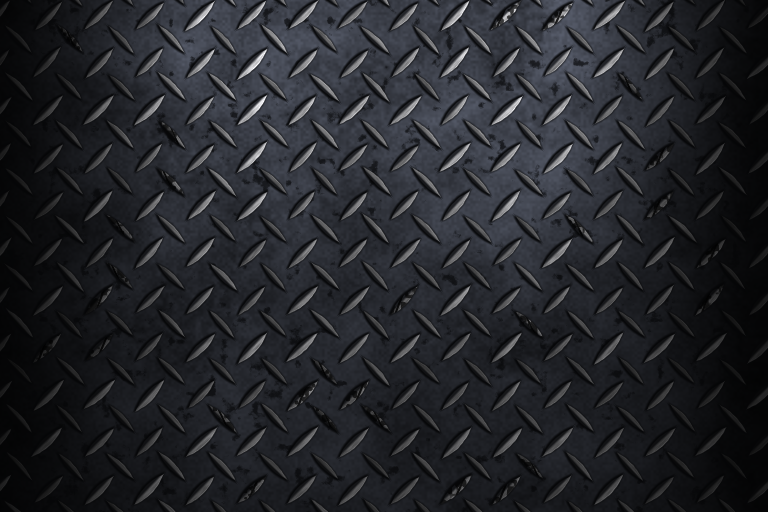
Give the GLSL for this texture, as a WebGL 2 fragment shader.

```glsl
#version 300 es
precision highp float;
// Dark steel tread plate: two interleaved lattices of lens-shaped lugs, leaning
// in opposite directions, over a mottled bluish base. Each lug is a distance
// function with a lit facet, groove and hashed wear; a soft lamp shines from above.
uniform vec2 u_resolution;
out vec4 outColor;

const vec2 PITCH = vec2(0.0996, 0.0926); // lattice spacing, canvas height = 1
const vec3 STEEL = vec3(0.245, 0.26, 0.30);
const vec3 SHADOW = vec3(0.018, 0.020, 0.025);
const vec3 FACET = vec3(0.66, 0.66, 0.67);
const vec3 DARK_FACET = vec3(0.12, 0.125, 0.14);

float hash(vec2 p) {
  return fract(sin(dot(p, vec2(127.1, 311.7))) * 43758.5453);
}

float noise(vec2 p) {
  vec2 i = floor(p), f = fract(p);
  f = f * f * (3.0 - 2.0 * f);
  return mix(mix(hash(i), hash(i + vec2(1, 0)), f.x),
             mix(hash(i + vec2(0, 1)), hash(i + vec2(1, 1)), f.x), f.y);
}

float fbm(vec2 p) {
  float sum = 0.0, gain = 0.5;
  for (int i = 0; i < 5; i++) {
    sum += gain * noise(p);
    p = p * 2.03 + 17.3;
    gain *= 0.5;
  }
  return sum;
}

// Lens with its long axis on x: two arcs meeting in sharp tips.
float lensDistance(vec2 p, vec2 halfSize) {
  float radius = dot(halfSize, halfSize) / (2.0 * halfSize.y);
  return length(vec2(p.x, abs(p.y) + radius - halfSize.y)) - radius;
}

float fill(float d, float softness) {
  return 1.0 - smoothstep(-softness, softness, d);
}

// Lamp: falls off at both sides and downward, with two brighter pools on top.
float lampLight(vec2 uv) {
  float side = smoothstep(-0.08, 0.62, 1.0 - abs(2.0 * uv.x - 1.0));
  float height = mix(0.42, 0.95, smoothstep(-0.1, 1.0, uv.y));
  vec2 pool = vec2(abs(uv.x - 0.49) - 0.2, uv.y - 0.92) / vec2(0.16, 0.35);
  return side * (height + 0.28 * exp(-dot(pool, pool))) + 0.07;
}

vec3 plateColor(vec2 p, float light) {
  float mottle = fbm(p * 9.0);
  float grain = noise(p * 190.0) - 0.5;
  float pits = smoothstep(0.62, 0.78, fbm(p * 48.0 + 5.0));
  float stain = smoothstep(0.48, 0.68, fbm(p * 6.0 + 31.0));
  vec3 color = STEEL * light * (0.55 + 0.75 * mottle + 0.22 * grain);
  color *= 1.0 - 0.3 * stain * noise(p * 90.0);
  return mix(color, SHADOW, 0.65 * pits);
}

// Draws one lattice of lugs; litSide is the sign of the bright flank.
vec3 addLugs(vec3 color, vec2 p, vec2 origin, float angle, vec2 halfSize,
             float litSide, float gain, float light, float pixel) {
  vec2 cell = (p - origin) / PITCH;
  vec2 id = floor(cell + 0.5);
  vec2 seed = id + 40.0 * litSide;
  float variety = hash(seed), worn = step(0.91, hash(seed + 7.7));
  vec2 jitter = vec2(hash(seed + 2.3), hash(seed + 4.1)) - 0.5;
  vec2 local = (cell - id) * PITCH - jitter * 0.004;
  angle += (hash(seed + 9.2) - 0.5) * 0.09;
  float c = cos(angle), s = sin(angle);
  local = vec2(c * local.x + s * local.y, c * local.y - s * local.x);
  halfSize *= 0.94 + 0.12 * variety;
  float rough = (noise(p * 130.0) - 0.5) * 0.0012;
  float d = lensDistance(local, halfSize) + rough;

  // Groove and shadow on the flank away from the lamp
  vec2 shadowPoint = local + vec2(0.0, litSide * 0.0028);
  float shadowDistance = lensDistance(shadowPoint, halfSize);
  color = mix(color, SHADOW, 0.85 * fill(shadowDistance - 0.0015, 0.0028));
  color = mix(color, SHADOW, 0.55 * fill(d - 0.0018, 0.0025));

  // Faceted top with a polished rim
  float across = local.y * litSide / halfSize.y;
  float facet = smoothstep(-0.55, 0.15, across);
  float along = local.x / halfSize.x;
  float polish = 0.62 + 0.3 * variety + 0.14 * along;
  polish *= 0.75 + 0.5 * fbm(vec2(local.x * 60.0, local.y * 260.0) + seed * 3.1);
  float rim = fill(abs(d + 0.0011) - 0.0003, 0.0007 + pixel * 0.4);
  vec3 metal = mix(DARK_FACET, FACET * polish, facet);
  metal += 0.2 * rim * facet * max(1.0 - along * along, 0.0);

  // Occasional dents and scraped patches
  float dent = fill(abs(along + 0.5 * across - jitter.x) - 0.14, 0.08);
  float scrape = smoothstep(0.4, 0.65, noise(p * 150.0));
  metal *= 1.0 - worn * max(0.85 * dent, 0.7 * scrape);
  metal *= gain * (0.12 + 0.88 * light);
  return mix(color, metal, fill(d, pixel * 0.7));
}

void main() {
  vec2 uv = gl_FragCoord.xy / u_resolution;
  vec2 p = gl_FragCoord.xy / u_resolution.y;
  float pixel = 1.0 / u_resolution.y;
  float light = lampLight(uv);
  vec3 color = plateColor(p, light);
  color = addLugs(color, p, vec2(-0.006, 0.043), 0.79, vec2(0.039, 0.0082),
                  -1.0, 1.08, light, pixel);
  color = addLugs(color, p, vec2(0.037, 0.090), -0.80, vec2(0.036, 0.0064),
                  1.0, 0.78, light, pixel);
  outColor = vec4(color, 1.0);
}
```
